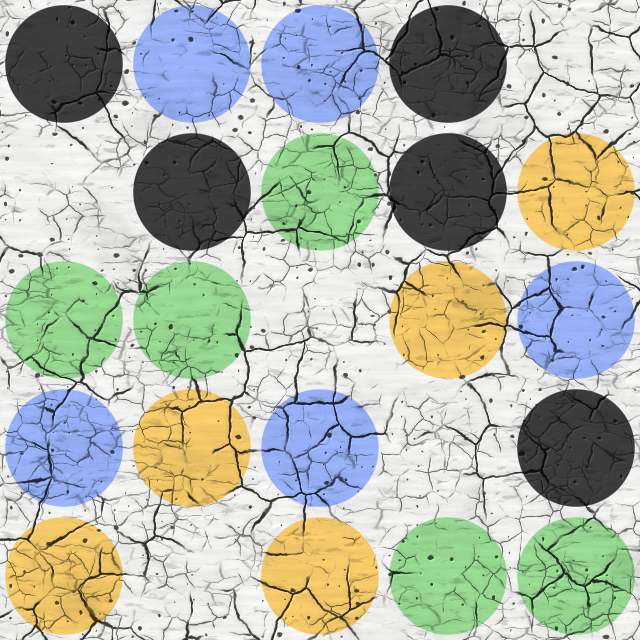
This pattern is drawn by a Shadertoy shader. Its source:

```glsl
// Five by five grid of flat coloured dots, some left blank, on white plaster.
// Warped cellular edges form the cracks, scattered cells the pits, and layered
// sines the warp, the gaps in the cracks and the brushed grain.

#define GRID 5.0
#define DOT_RADIUS 0.459
#define COARSE_CELLS 13.0
#define FINE_CELLS 27.0
#define CRACK_WIDTH 0.0013
#define CRACK_DEPTH 0.80
#define WARP 0.009
#define PIT_CELLS 42.0
#define PIT_SHARE 0.30
#define GRAIN 0.045
#define RELIEF 0.09

// Dot colours of each row, one digit per column, from the bottom row up
const int ROWS[5] = int[5](40433, 24201, 33042, 1314, 12210);
const vec3 PAINT[5] = vec3[5](
    vec3(0.945, 0.945, 0.94),   // bare plaster
    vec3(0.235, 0.235, 0.235),  // charcoal
    vec3(0.59, 0.69, 0.97),     // blue
    vec3(0.59, 0.85, 0.57),     // green
    vec3(0.96, 0.79, 0.41));    // yellow

vec2 hash2(vec2 p) {
    p = vec2(dot(p, vec2(127.1, 311.7)), dot(p, vec2(269.5, 183.3)));
    return fract(sin(p) * 43758.55);
}

// Layered, rotated sines, roughly -1 to 1
float waves(vec2 p) {
    float sum = 0.0, amp = 0.6;
    for (int i = 0; i < 5; i++) {
        sum += amp * sin(p.x + 1.6 * sin(p.y * 0.8)) * cos(p.y + 1.3 * sin(p.x * 0.7));
        p = mat2(0.8, 0.6, -0.6, 0.8) * p * 1.93 + 4.1;
        amp *= 0.56;
    }
    return sum;
}

// Distance to the border between the two nearest cell points
float cellEdge(vec2 p) {
    vec2 base = floor(p), nearest = vec2(8.0), second = vec2(8.0);
    for (int y = -1; y <= 1; y++)
    for (int x = -1; x <= 1; x++) {
        vec2 cell = base + vec2(x, y);
        vec2 r = cell + 0.1 + 0.8 * hash2(cell) - p;
        if (dot(r, r) < dot(nearest, nearest)) { second = nearest; nearest = r; }
        else if (dot(r, r) < dot(second, second)) second = r;
    }
    return dot(0.5 * (nearest + second), normalize(second - nearest));
}

// Antialiased line with a faint soft shadow beside it
float crackLine(float dist, float width, float px) {
    float core = 1.0 - smoothstep(max(width - px, 0.0), width + px, dist);
    return max(core, 0.22 * exp(-dist / 0.003));
}

float cracks(vec2 p, float px) {
    vec2 q = p + WARP * vec2(waves(p * 28.0), waves(p * 28.0 + 7.3));
    float coarseMask = smoothstep(-0.35, 0.3, waves(p * 17.0 + 2.0));
    float fineMask = smoothstep(-0.2, 0.45, waves(p * 31.0 + 11.0));
    float flakeMask = smoothstep(0.0, 0.55, waves(p * 24.0 + 23.0));
    float width = CRACK_WIDTH * (0.7 + 0.7 * coarseMask);
    float coarse = crackLine(cellEdge(q * COARSE_CELLS) / COARSE_CELLS, width, px);
    float fine = crackLine(cellEdge(q * FINE_CELLS + 41.0) / FINE_CELLS, CRACK_WIDTH * 0.6, px);
    vec2 flat_ = q * FINE_CELLS * vec2(0.55, 1.5) + 83.0;
    float flake = crackLine(cellEdge(flat_) / (FINE_CELLS * 1.5), CRACK_WIDTH * 0.4, px);
    return max(max(coarse * coarseMask, 0.7 * fine * fineMask), 0.42 * flake * flakeMask);
}

// Small dark chips of uneven size and shape
float pits(vec2 p, float px) {
    vec2 cell = floor(p * PIT_CELLS);
    vec2 place = hash2(cell + 17.0), kind = hash2(cell + 59.0);
    vec2 r = p - (cell + 0.2 + 0.6 * place) / PIT_CELLS;
    r += 0.0012 * vec2(waves(p * 190.0), waves(p * 190.0 + 5.0));
    r.x *= 0.7 + 0.7 * place.y;
    float radius = mix(0.0012, 0.0040, kind.y * kind.y * kind.y);
    float chip = 1.0 - smoothstep(max(radius - px, 0.0), radius + px, length(r));
    return chip * step(kind.x, PIT_SHARE);
}

float damage(vec2 p, float px) {
    return max(cracks(p, px), 0.85 * pits(p, px));
}

vec3 paintAt(vec2 p, float px) {
    vec2 g = p * GRID;
    ivec2 cell = clamp(ivec2(floor(g)), 0, 4);
    int digits = ROWS[cell.y];
    for (int i = cell.x; i < 4; i++) digits /= 10;
    float dist = (length(fract(g) - 0.5) - DOT_RADIUS) / GRID;
    return mix(PAINT[digits % 10], PAINT[0], smoothstep(-px, px, dist));
}

void mainImage(out vec4 fragColor, in vec2 fragCoord) {
    vec2 p = fragCoord / iResolution.xy;
    float px = 0.75 / min(iResolution.x, iResolution.y);
    vec3 color = paintAt(p, px);

    // Horizontal brush marks and cloudy stains
    float brush = waves(p * vec2(22.0, 170.0));
    float stain = smoothstep(0.25, 0.9, waves(p * 13.0 + 31.0));
    color *= 1.0 + GRAIN * brush - 0.06 * stain;
    color *= 1.0 - 0.15 * smoothstep(0.45, 0.9, waves(p * vec2(40.0, 130.0) + 9.0));

    // Dark breaks with a lit lip on one side
    float worn = damage(p, px);
    float lip = max(damage(p + vec2(-0.0022, 0.0026), px) - worn, 0.0);
    color = color * (1.0 - CRACK_DEPTH * worn) + RELIEF * lip;
    fragColor = vec4(clamp(color, 0.0, 1.0), 1.0);
}
```
